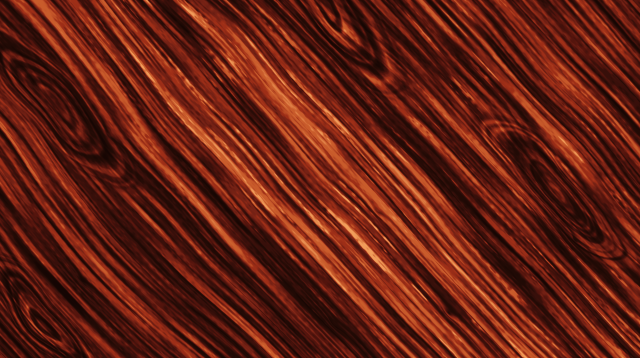
Reproduce this texture procedurally as a Shadertoy shader.

```glsl
const vec2 GRAIN_DIR = vec2(0.68, -0.733);
const vec2 CROSS_DIR = vec2(0.733, 0.68);

float hash(vec2 p) {
    vec3 q = fract(p.xyx * 0.1031);
    q += dot(q, q.yzx + 33.33);
    return fract((q.x + q.y) * q.z);
}

// Smooth value noise in -1..1
float noise(vec2 p) {
    vec2 cell = floor(p), f = fract(p);
    f = f * f * (3.0 - 2.0 * f);
    float low = mix(hash(cell), hash(cell + vec2(1, 0)), f.x);
    float high = mix(hash(cell + vec2(0, 1)), hash(cell + vec2(1, 1)), f.x);
    return 2.0 * mix(low, high, f.y) - 1.0;
}

// Noise pushed towards its extremes
float crispNoise(vec2 p) {
    float n = noise(p);
    return n * (1.5 - 0.5 * n * n);
}

// Thin line along the zero crossings of the noise
float vein(vec2 p, float width) {
    return 1.0 - smoothstep(0.0, width, abs(noise(p)));
}

// Pointed bump, long in the grain direction
float bump(vec2 q, vec2 centre, vec2 size) {
    vec2 d = (q - centre) / size;
    return exp(-sqrt(dot(d, d) + 0.02) * 1.5);
}

float band(float x, float centre, float width) {
    float d = (x - centre) / width;
    return exp(-d * d);
}

// Small knots scattered on a jittered grid
float smallKnots(vec2 q, vec2 spacing) {
    vec2 cell = floor(q / spacing);
    float sum = 0.0;
    for (int y = -1; y <= 1; y++) {
        for (int x = -1; x <= 1; x++) {
            vec2 id = cell + vec2(x, y);
            vec2 jitter = vec2(hash(id + 7.1), hash(id + 19.7));
            float strength = step(0.5, hash(id + 41.3));
            sum += strength * bump(q, (id + jitter) * spacing, vec2(0.012, 0.03));
        }
    }
    return sum;
}

// Palette from near black to amber, spaced by share of area
vec3 woodColour(float t) {
    vec3 c = mix(vec3(0.08, 0.02, 0.01), vec3(0.13, 0.04, 0.02), smoothstep(0.0, 0.09, t));
    c = mix(c, vec3(0.22, 0.06, 0.04), smoothstep(0.09, 0.30, t));
    c = mix(c, vec3(0.33, 0.08, 0.05), smoothstep(0.30, 0.52, t));
    c = mix(c, vec3(0.46, 0.13, 0.08), smoothstep(0.52, 0.72, t));
    c = mix(c, vec3(0.62, 0.18, 0.09), smoothstep(0.72, 0.88, t));
    c = mix(c, vec3(0.79, 0.36, 0.17), smoothstep(0.88, 0.97, t));
    return mix(c, vec3(0.95, 0.62, 0.36), smoothstep(0.975, 1.0, t));
}

vec3 wood(vec2 p) {
    // x runs across the grain, y along it
    vec2 q = vec2(dot(p, CROSS_DIR), dot(p, GRAIN_DIR));
    vec2 bent = q + 0.014 * vec2(noise(q * vec2(9.0, 7.0)), noise(q * vec2(24.0, 12.0)));

    // Large cathedral figures with nested rings
    float figure = bump(bent, vec2(1.33, -0.10), vec2(0.11, 0.40))
                 + bump(bent, vec2(0.60, -0.42), vec2(0.11, 0.42))
                 + bump(bent, vec2(1.46, 0.72), vec2(0.08, 0.34))
                 + bump(bent, vec2(0.16, 0.02), vec2(0.08, 0.34));
    float inside = smoothstep(0.20, 0.40, figure);
    float depth = log(figure + 0.01);
    float rings = 0.6 * noise(vec2(depth * 8.0, q.y * 1.5)) + 0.5 * noise(vec2(depth * 19.0, q.y * 2.0));

    // Grain lines swerve around figures and knots
    float across = q.x + 0.028 * noise(vec2(q.x * 2.5, q.y * 1.7))
                 + 0.009 * noise(vec2(q.x * 8.0, q.y * 4.5) + 5.0)
                 + 0.05 * figure + 0.016 * smallKnots(q, vec2(0.30, 0.42));
    float knots = smallKnots(q, vec2(0.30, 0.42));

    // Streaks from broad bands to fine fibres
    float broad = noise(vec2(across * 11.0, q.y * 0.9));
    float medium = noise(vec2(across * 42.0, q.y * 1.5) + 11.0);
    float fine = crispNoise(vec2(across * 102.0, q.y * 2.4) + 23.0);
    float fibre = crispNoise(vec2(across * 185.0, q.y * 6.0) + 37.0);
    float pores = noise(q * vec2(250.0, 80.0));
    float groove = vein(vec2(across * 62.0, q.y * 1.8) + 91.0, 0.3);
    float gouge = smoothstep(0.5, 0.9, noise(vec2(across * 26.0, q.y * 3.5) + 53.0));
    float glint = smoothstep(0.35, 0.9, noise(vec2(across * 135.0, q.y * 6.0) + 71.0));

    // Lit central diagonal, dim corners
    float glow = band(q.x, 1.0, 0.25) + 0.8 * band(q.x, 1.48, 0.18);
    vec2 fromCentre = (p - vec2(0.9, 0.52)) / vec2(0.9, 0.6);
    float light = 0.46 * glow - 0.10 - 0.14 * dot(fromCentre, fromCentre);
    light += 0.16 * noise(q * vec2(4.0, 2.0) + 3.0);

    float streaks = 0.30 * medium + 0.58 * fine - 0.38 * groove - 0.5 * gouge;
    float tone = light + 0.24 * broad + mix(streaks, rings + 0.2 * fine - 0.2, inside);
    tone += 0.38 * fibre + 0.16 * pores - 0.5 * knots;
    tone += glint * (0.15 + 0.75 * glow) * (1.0 + 0.6 * pores) * (1.0 - 0.6 * inside);
    return woodColour(1.0 / (1.0 + exp(-3.1 * (tone + 0.17))));
}

void mainImage(out vec4 fragColor, in vec2 fragCoord) {
    // Four samples per pixel smooth the finest fibres
    vec3 colour = vec3(0.0);
    for (int i = 0; i < 4; i++) {
        vec2 offset = (vec2(i & 1, i >> 1) - 0.5) * 0.5;
        colour += wood((fragCoord + offset) / iResolution.y);
    }
    fragColor = vec4(colour * 0.25, 1.0);
}
```
